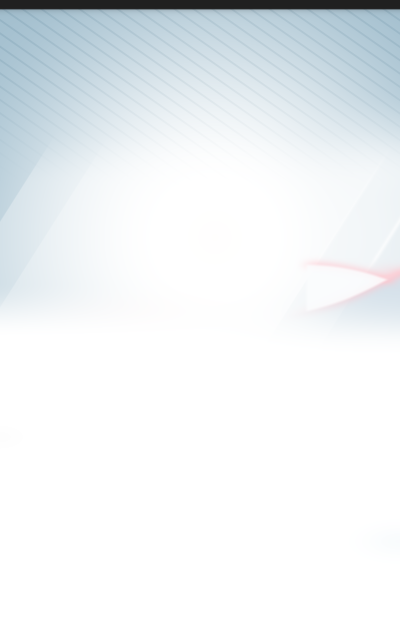
This background is drawn by a Shadertoy shader. Its source:

```glsl
const vec3 WHITE = vec3(1.0);
const vec3 STEEL_BLUE = vec3(0.64, 0.75, 0.81);
const vec3 MIST = vec3(0.82, 0.87, 0.91);
const vec3 ROSE = vec3(1.0, 0.78, 0.81);
const vec3 CHARCOAL = vec3(0.125);

// Smooth step of a given half width around an edge
float softEdge(float edge, float halfWidth, float v) {
    return smoothstep(edge - halfWidth, edge + halfWidth, v);
}

// Gaussian falloff around zero
float glow(float d, float width) {
    return exp(-d * d / (width * width));
}

// Elliptical soft spot
float spot(vec2 p, vec2 center, vec2 radius) {
    return glow(length((p - center) / radius), 1.0);
}

// Thin repeated lines descending to the right
float stripes(vec2 p, float slope, float spacing, float width, float blur) {
    float d = abs(fract((p.y - slope * p.x) / spacing) - 0.5) * spacing;
    return 1.0 - smoothstep(width, width + blur, d);
}

// Blue haze around a bright center, lightened by slanted panes
float haze(vec2 p, vec2 center, float pixel) {
    float amount = smoothstep(0.078, 0.495, length(p - center));
    float slant = p.x + 0.635 * p.y;
    float paneFade = smoothstep(0.20, 0.29, p.y);
    float panes = 0.30 * softEdge(0.220, pixel, slant)
                + 0.16 * softEdge(0.305, pixel, slant);
    amount *= 1.0 - panes * paneFade;

    float rightSide = smoothstep(0.44, 0.60, p.x) * smoothstep(0.14, 0.27, p.y);
    amount *= 1.0 - 0.55 * rightSide;
    float rightPanes = 0.05 * softEdge(0.757, pixel, slant)
                     + 0.05 * softEdge(0.844, pixel, slant);
    amount += rightPanes * smoothstep(0.22, 0.32, p.y);

    float floorLine = 0.485 + 0.03 * smoothstep(0.2, 0.6, p.x);
    return amount * (1.0 - softEdge(floorLine, 0.045, p.y));
}

// White blade with rosy rims over a misty slope
vec3 addBlade(vec3 color, vec2 p, float pixel) {
    float along = (p.x - 0.479) / 0.12;
    float upper = 0.414 + 0.021 * along * along;
    float lower = 0.430 + 0.385 * (0.625 - p.x) + 0.005 * sin(along * 3.1416);
    float rightFade = smoothstep(0.43, 0.60, p.x);

    float slope = softEdge(lower, 0.004, p.y) * (1.0 - smoothstep(0.44, 0.535, p.y));
    color = mix(color, MIST, 0.85 * slope * rightFade);

    float inside = softEdge(upper, 2.0 * pixel, p.y)
                 * (1.0 - softEdge(lower, 2.0 * pixel, p.y))
                 * softEdge(0.479, 0.004, p.x);
    float rims = glow(p.y - lower, 0.009) * rightFade
               + glow(p.y - upper, 0.008) * smoothstep(0.46, 0.50, p.x)
               * (1.0 - smoothstep(0.59, 0.63, p.x));
    rims += 0.6 * spot(p, vec2(0.612, 0.426), vec2(0.03, 0.012));
    color = mix(color, ROSE, min(0.5 * rims, 0.75));
    return mix(color, vec3(0.985, 0.99, 0.995), 0.85 * inside);
}

void mainImage(out vec4 fragColor, in vec2 fragCoord) {
    // Height units, measured downward from the top left
    vec2 uv = fragCoord / iResolution.xy;
    vec2 p = vec2(uv.x * 0.625, 1.0 - uv.y);
    float pixel = 1.0 / iResolution.y;
    vec2 center = vec2(0.336, 0.371);

    vec3 color = mix(WHITE, STEEL_BLUE, haze(p, center, pixel));

    // Pinstripes fading downward
    float lines = stripes(p, 0.70, 0.0208, 0.0006, 1.5 * pixel);
    float lineFade = 1.0 - smoothstep(0.08, 0.30, p.y);
    color -= vec3(0.055, 0.045, 0.04) * lines * lineFade;

    // Bright slanted streaks on the right
    float slant = p.x + 0.635 * p.y;
    float streakFade = smoothstep(0.22, 0.30, p.y) * (1.0 - smoothstep(0.40, 0.43, p.y));
    float streak = 0.6 * glow(slant - 0.844, 0.004) + 0.25 * glow(slant - 0.757, 0.003);
    color = mix(color, WHITE, streak * streakFade);

    color = addBlade(color, p, pixel);

    // Faint tints in the white field
    color -= vec3(0.0, 0.003, 0.006) * spot(p, center, vec2(0.04));
    color -= vec3(0.0, 0.006, 0.006) * spot(p, vec2(0.20, 0.485), vec2(0.12, 0.025));
    color -= vec3(0.025, 0.014, 0.008) * spot(p, vec2(0.625, 0.846), vec2(0.05, 0.022));
    color -= 0.008 * spot(p, vec2(0.0, 0.683), vec2(0.03, 0.015));

    // Dark top bar with a short shadow
    float barEdge = 0.0145;
    color *= 1.0 - 0.16 * exp(-max(p.y - barEdge, 0.0) / 0.004);
    color = mix(CHARCOAL, color, softEdge(barEdge, pixel, p.y));

    fragColor = vec4(clamp(color, 0.0, 1.0), 1.0);
}
```
